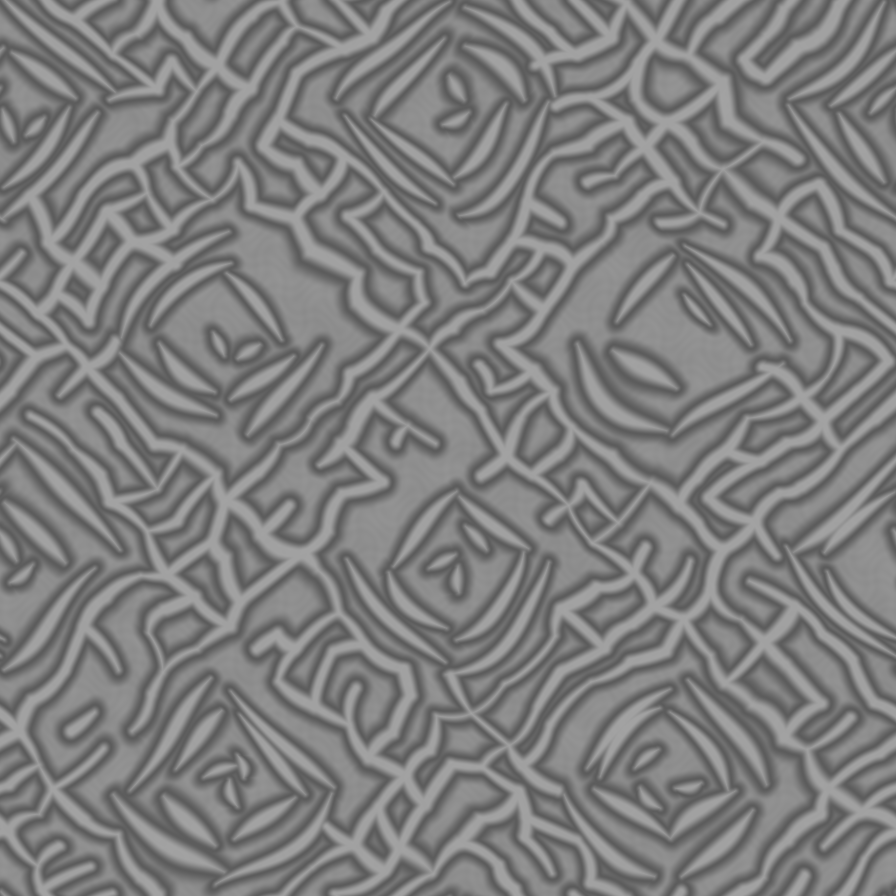
A Shadertoy shader for this texture map:

```glsl
// Grey embossed maze: raised strokes with dark grooves wander over a diagonal
// lattice and circle diamonds filled with nested leaf strokes. Every stroke is
// a bowed, tapered distance; one soft union of them is shaded by a profile.

#define CELLS 16.0      // lattice steps per canvas along a diagonal (multiple of 8)
#define DIAMOND 8.0     // lattice steps between diamond centres
#define JITTER 0.56     // scatter of lattice nodes
#define BOW 0.22        // bending of the maze strokes
#define STRAIGHT 0.50   // share of nodes that also run on backwards
#define SOFTNESS 32.0   // higher gives tighter joints between strokes
#define WARP 0.009      // large waviness, in canvas units
#define WIDTH 0.125     // half width of a maze stroke, in lattice steps
#define RIDGE 0.632
#define GROOVE 0.352
#define POCKET 0.560

const float TAU = 6.2831853;

vec4 hash4(vec2 p) {
    vec4 q = fract(p.xyxy * vec4(0.1031, 0.1030, 0.0973, 0.1099));
    q += dot(q, q.wzxy + 33.33);
    return fract((q.xxyz + q.yzzw) * q.zywx);
}

// Maps equal nodes of neighbouring tiles to one node, so the maze wraps.
vec2 wrapNode(vec2 n) {
    n -= CELLS * floor(n.y / CELLS);
    return vec2(mod(n.x, 2.0 * CELLS), n.y);
}

// Offset from the centre of the nearest diamond.
vec2 diamondLocal(vec2 p) {
    return mod(p + 0.5 * DIAMOND, DIAMOND) - 0.5 * DIAMOND;
}

// Signed distance to a bowed stroke with end widths and a swollen middle.
float stroke(vec2 p, vec2 a, vec2 b, float bow, vec2 ends, float swell) {
    vec2 along = b - a;
    float t = clamp(dot(p - a, along) / dot(along, along), 0.0, 1.0);
    float arc = 4.0 * t * (1.0 - t);
    vec2 spine = a + along * t + vec2(-along.y, along.x) * bow * arc;
    return length(p - spine) - mix(ends.x, ends.y, t) - swell * arc;
}

float weight(float d) {
    return exp(-SOFTNESS * d);
}

float tipWidth(vec4 h) {
    return WIDTH * mix(0.3, 1.0, smoothstep(0.0, 0.5, fract(h.w * 7.0)));
}

// Strokes from each node to one neighbour, sometimes also to the opposite one.
float mazeWeight(vec2 p) {
    float sum = 0.0;
    vec2 base = floor(p + 0.5);
    for (int j = -2; j <= 2; j++)
    for (int i = -2; i <= 2; i++) {
        vec2 node = base + vec2(i, j);
        vec2 local = abs(diamondLocal(node));
        float ring = max(local.x, local.y);
        if (ring < 2.5) continue;
        vec4 h = hash4(wrapNode(node) + 3.0);
        float side = fract(h.z * 2.0) < 0.5 ? -1.0 : 1.0;
        bool vertical = h.z < 0.5;
        bool onRing = ring < 3.5 && h.w < 0.62;
        if (onRing) vertical = local.x > 2.5;
        vec2 dir = vertical ? vec2(0.0, side) : vec2(side, 0.0);
        vec2 start = node + JITTER * (h.xy - 0.5);
        float reach = onRing ? 0.8 : STRAIGHT;
        for (int k = 0; k < 2; k++) {
            if (k == 1 && fract(h.w * 13.0) > reach) break;
            vec2 next = node + dir;
            vec4 g = hash4(wrapNode(next) + 3.0);
            vec2 end = next + JITTER * (g.xy - 0.5);
            // The bow is the same from either end, so doubled strokes coincide.
            float bow = BOW * (dir.x + dir.y) * (fract(5.0 * (h.x + g.x)) - 0.5);
            sum += weight(stroke(p, start, end, bow, vec2(tipWidth(h), tipWidth(g)), 0.02));
            dir = -dir;
        }
    }
    return sum;
}

// Lens-shaped strokes along the four sides of a diamond, plus a loose heart.
float leafWeight(vec2 p) {
    float sum = 0.0;
    vec2 q = diamondLocal(p);
    vec2 id = wrapNode(floor(p - q + 0.5));
    for (int side = 0; side < 4; side++) {
        for (int k = 0; k < 3; k++) {
            vec4 h = hash4(id + vec2(side * 5 + 41, k * 7 + 59));
            if (h.w < 0.1 + 0.12 * float(k)) continue;
            float y = 1.98 - 0.68 * float(k);
            vec2 a = vec2(-y * mix(0.75, 1.05, h.z), y + 0.5 * (h.x - 0.5));
            vec2 b = vec2(y * mix(0.55, 1.0, h.w), y + 0.5 * (h.y - 0.5));
            if (k == 2) a = vec2(-0.3, 0.9) * h.xy;
            float bow = mix(-0.03, 0.13, fract(h.z * 9.0));
            sum += weight(stroke(q, a, b, bow, vec2(0.02), k == 2 ? 0.09 : 0.135));
        }
        q = vec2(-q.y, q.x);
    }
    return sum;
}

// Faint uneven tone from layered sines that repeat a whole number of times.
float mottle(vec2 uv) {
    vec2 a = TAU * uv;
    float broad = sin(7.0 * a.x + 2.0 * sin(5.0 * a.y)) * sin(8.0 * a.y + 2.0 * sin(6.0 * a.x));
    float fine = sin(31.0 * a.x + 3.0 * sin(17.0 * a.y)) * sin(37.0 * a.y + 3.0 * sin(19.0 * a.x));
    return 0.5 * broad + 0.5 * fine;
}

void mainImage(out vec4 fragColor, in vec2 fragCoord) {
    vec2 uv = fragCoord / iResolution.xy;
    vec2 bent = uv + WARP * sin(TAU * (vec2(3.0, 4.0) * uv.yx + vec2(1.0, 2.0) * uv + vec2(0.1, 0.6)));
    bent += 0.25 * WARP * sin(TAU * (vec2(9.0, 8.0) * uv.yx + vec2(0.3, 0.8)));
    vec2 c = (bent - vec2(0.255, 0.625)) * CELLS;
    vec2 p = vec2(c.x + c.y, c.x - c.y);

    // Profile: bright ridge, dark groove, then a grey pocket.
    float d = -log(mazeWeight(p) + leafWeight(p) + 1e-9) / SOFTNESS;
    float tone = mottle(uv);
    float ground = mix(GROOVE, POCKET + 0.02 * tone, smoothstep(0.07, 0.39, d));
    float grey = mix(RIDGE + 0.006 * tone, ground, smoothstep(-0.10, 0.12, d));
    fragColor = vec4(vec3(grey), 1.0);
}
```
